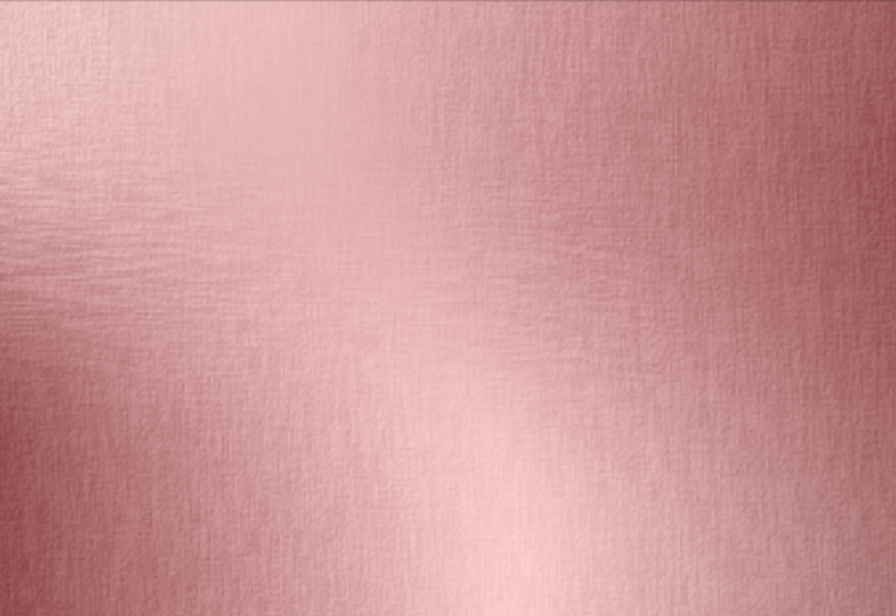
A WebGL 1 fragment shader for this texture:

```glsl
precision highp float;
// Brushed rose metal foil: a curved ridge of light falls off to dark corners.
// The sheen is built from two falloffs around the ridge; embossed threads and
// grain come from stretched value noise.
uniform vec2 u_resolution;

float hash(vec2 cell) {
  vec3 q = fract(cell.xyx * 0.1031);
  q += dot(q, q.yzx + 33.33);
  return fract((q.x + q.y) * q.z);
}

float noise(vec2 p) {
  vec2 cell = floor(p);
  vec2 f = fract(p);
  f = f * f * (3.0 - 2.0 * f);
  return mix(mix(hash(cell), hash(cell + vec2(1.0, 0.0)), f.x),
             mix(hash(cell + vec2(0.0, 1.0)), hash(cell + 1.0), f.x), f.y);
}

// Horizontal position of the brightest line at a given height
float ridgeCenter(float y) {
  return 0.575 - 0.31 * smoothstep(0.1, 1.05, y);
}

float sheen(vec2 uv) {
  float center = ridgeCenter(uv.y);
  float peak = mix(1.0, 0.81, smoothstep(0.05, 0.7, uv.y))
             + 0.06 * smoothstep(0.7, 1.0, uv.y);

  // Shade to the right, nearly linear with a soft start
  float right = max(uv.x - center, 0.0) / (1.0 - center);
  right = sqrt(right * right + 0.004) - 0.063;
  float rightShade = 0.79 * pow(max(right, 0.0), mix(0.95, 1.2, uv.y));

  // Shade to the lower left, fading out towards the top
  float left = max(center - uv.x, 0.0) / center;
  left = sqrt(left * left + 0.004) - 0.063;
  float leftShade = (1.06 - 0.25 * uv.y) * (1.0 - smoothstep(0.25, 0.82, uv.y))
                  * pow(max(left, 0.0), mix(1.0, 1.6, smoothstep(0.0, 0.5, uv.y)));

  return peak - rightShade - leftShade;
}

// Signed relief of the pressed surface
float emboss(vec2 p, vec2 uv) {
  vec2 fromLeft = (uv - vec2(0.02, 0.6)) / vec2(0.3, 0.2);
  vec2 fromMiddle = (uv - vec2(0.58, 0.52)) / vec2(0.16, 0.22);
  float across = exp(-dot(fromLeft, fromLeft)) + 0.6 * exp(-dot(fromMiddle, fromMiddle));
  float upright = 1.0 - 0.75 * min(across, 1.0);

  float rows = noise(p * vec2(0.07, 0.62)) - 0.5;
  float columns = noise(p * vec2(0.66, 0.07) + 71.0) - 0.5;
  float grain = noise(p * 0.48 + 19.0) - noise(p * 0.48 + vec2(19.5, 18.5));
  float fine = noise(p * vec2(0.8, 0.4) + 43.0) - 0.5;
  return 0.16 * rows * (0.25 + across) + 0.12 * columns * upright
       + 0.09 * grain + 0.07 * fine;
}

void main() {
  vec2 uv = gl_FragCoord.xy / u_resolution;
  vec2 p = gl_FragCoord.xy / u_resolution.y * 352.0;

  // Relief flattens along the ridge and in the pale upper left
  float offRidge = uv.x - ridgeCenter(uv.y);
  vec2 fromPale = (uv - vec2(0.33, 0.82)) / vec2(0.16, 0.22);
  float relief = (1.0 - 0.5 * exp(-offRidge * offRidge * 60.0))
               * (1.0 - 0.5 * exp(-dot(fromPale, fromPale)));
  float light = sheen(uv) + relief * emboss(p, uv);

  vec3 color = mix(vec3(0.57, 0.30, 0.305), vec3(0.97, 0.785, 0.79),
                   clamp(light, -0.08, 1.06));

  // Greyer tint in the top left and bottom right corners
  float paleCorner = exp(-dot(uv - vec2(0.0, 1.0), uv - vec2(0.0, 1.0)) * 9.0);
  float duskCorner = exp(-dot(uv - vec2(1.0, 0.0), uv - vec2(1.0, 0.0)) * 9.0);
  color += vec3(0.0, 0.03, 0.025) * (paleCorner + duskCorner);

  // Thin shaded rim along the top
  color *= 1.0 - 0.16 * smoothstep(0.996, 0.999, uv.y);
  gl_FragColor = vec4(color, 1.0);
}
```
